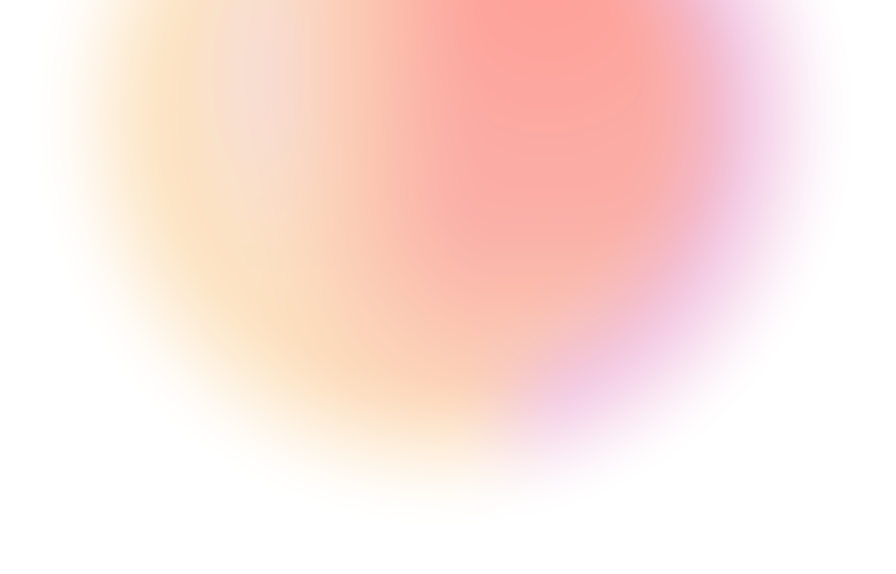
This background is drawn by a Shadertoy shader. Its source:

```glsl
// A soft, out-of-focus disc of warm colour hanging from the top of a white canvas.
// Cream on the left melts into coral, with a lilac rim at the lower right;
// every part is a smooth ramp or Gaussian glow in units of the disc radius.

#define DISC_CENTER vec2(-0.008, 0.797)  // x from canvas middle, in canvas heights
#define DISC_RADIUS 0.6
#define FADE_INNER 0.74                  // the disc starts to dissolve here
#define FADE_OUTER 1.21                  // and is fully gone here
#define CREAM vec3(0.99, 0.89, 0.75)
#define BLUSH vec3(0.97, 0.87, 0.84)
#define CORAL vec3(0.98, 0.69, 0.66)
#define HOT_CORAL vec3(0.995, 0.635, 0.605)
#define LILAC vec3(0.94, 0.745, 0.87)

// Elliptical Gaussian glow, 1 at its center
float glow(vec2 q, vec2 center, vec2 spread) {
    vec2 d = (q - center) / spread;
    return exp(-dot(d, d));
}

// Colour of the disc before its edge dissolves
vec3 discColor(vec2 q, float r) {
    // Cream side with a pale blush
    vec3 color = mix(CREAM, BLUSH, 0.85 * glow(q, vec2(-0.52, 0.12), vec2(0.2, 0.45)));

    // Coral body: grows to the right, thins out toward the bottom
    vec3 coral = mix(CORAL, HOT_CORAL, glow(q, vec2(0.3, 0.42), vec2(0.45, 0.5)));
    float body = smoothstep(-0.62, 0.15, q.x) * smoothstep(-1.15, -0.2, q.y);
    color = mix(color, coral, body);

    // Lilac rim, only on the right-hand side
    float rim = smoothstep(0.0, 0.4, q.x) * smoothstep(0.55, 0.95, r);
    return mix(color, LILAC, rim);
}

void mainImage(out vec4 fragColor, in vec2 fragCoord) {
    // Disc space: origin at its center, unit radius
    vec2 p = vec2(fragCoord.x - 0.5 * iResolution.x, fragCoord.y) / iResolution.y;
    vec2 q = (p - DISC_CENTER) / DISC_RADIUS;
    float r = length(q);

    // Dissolve into white
    float coverage = 1.0 - smoothstep(FADE_INNER, FADE_OUTER, r);
    fragColor = vec4(mix(vec3(1.0), discColor(q, r), coverage), 1.0);
}
```
